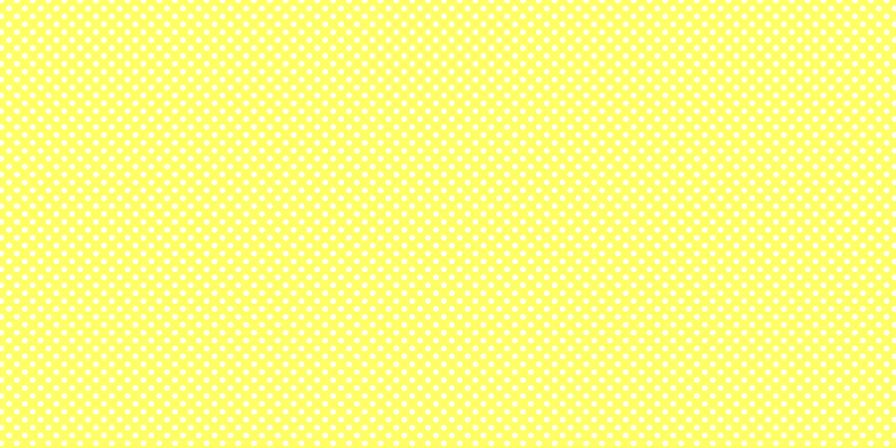
Give the GLSL for this pattern, as a Shadertoy shader.

```glsl
const float REPEATS_DOWN = 28.33;

// Distance to the nearest dot centre of a square lattice
float latticeDistance(vec2 p) {
    return length(fract(p + 0.5) - 0.5);
}

void mainImage(out vec4 fragColor, in vec2 fragCoord) {
    // Tile coordinates, measured from the upper left corner
    vec2 uv = fragCoord / iResolution.y;
    vec2 tile = vec2(uv.x, 1.0 - uv.y) * REPEATS_DOWN - vec2(0.07, 0.037);
    float pixel = REPEATS_DOWN / iResolution.y;

    // Staggered dots: one lattice plus a copy shifted by half a tile
    float centreDistance = min(latticeDistance(tile), latticeDistance(tile + 0.5));
    float dotEdge = centreDistance - 0.181;
    float dotMask = 1.0 - smoothstep(-0.65 * pixel, 0.65 * pixel, dotEdge);

    vec3 yellow = vec3(1.0, 1.0, 0.39);
    vec3 white = vec3(1.0, 1.0, 0.995);
    fragColor = vec4(mix(yellow, white, dotMask), 1.0);
}
```
